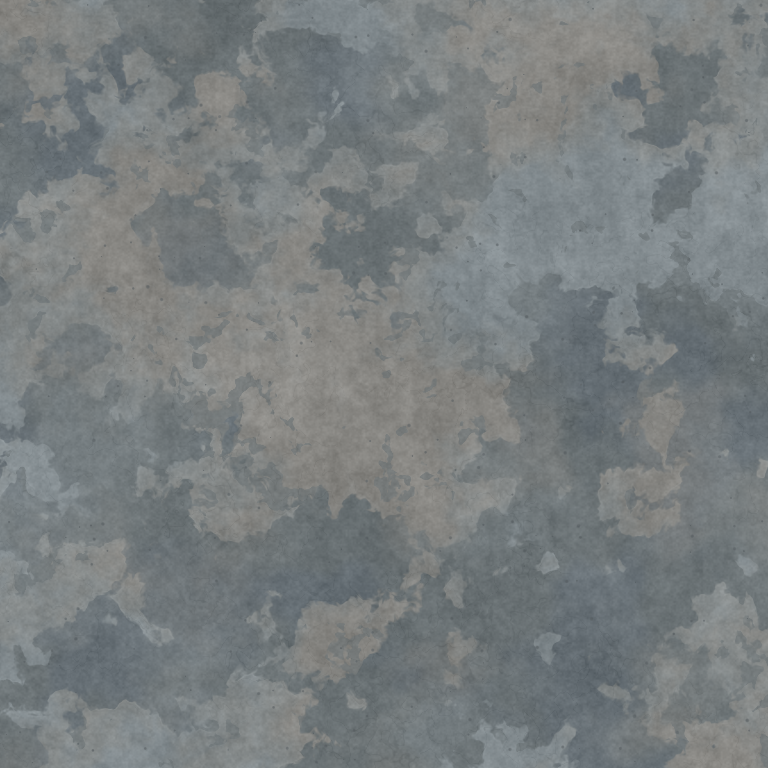
A Shadertoy shader for this texture:

```glsl
// Weathered blue-grey concrete: pale worn plaster with ragged darker patches.

const vec3 PALE_COOL   = vec3(0.512, 0.546, 0.562);
const vec3 PALE_GREY   = vec3(0.520, 0.538, 0.538);
const vec3 PALE_WARM   = vec3(0.538, 0.533, 0.517);
const vec3 PATCH_GREY  = vec3(0.420, 0.450, 0.460);
const vec3 PATCH_BLUE  = vec3(0.403, 0.438, 0.461);
const vec3 SPECK_COLOR = vec3(0.330, 0.355, 0.370);

const float PATCH_SCALE = 7.0;   // patches across the canvas
const float CHIP_SCALE  = 34.0;  // small flakes along their borders
const float PATCH_LEVEL = 0.553; // higher means fewer patches
const float EDGE_WIDTH  = 0.018;
const float RIM_LIGHT   = 0.022;
const float CLOUD_GAIN  = 0.12;
const float MOTTLE_GAIN = 0.12;
const float GRAIN_GAIN  = 0.062;
const float SPECK_CELLS = 55.0;
const float SPECK_SHARE = 0.10;

float hash(vec2 p) {
    return fract(sin(dot(p, vec2(127.1, 311.7))) * 43758.5453);
}

float valueNoise(vec2 p) {
    vec2 cell = floor(p);
    vec2 f = fract(p);
    f = f * f * (3.0 - 2.0 * f);
    float low  = mix(hash(cell), hash(cell + vec2(1.0, 0.0)), f.x);
    float high = mix(hash(cell + vec2(0.0, 1.0)), hash(cell + vec2(1.0, 1.0)), f.x);
    return mix(low, high, f.y);
}

// Layered noise; every octave is turned to hide the lattice.
float fbm(vec2 p, int octaves, float gain) {
    const mat2 TURN = mat2(1.6, 1.2, -1.2, 1.6);
    float sum = 0.0, weight = 1.0, total = 0.0;
    for (int i = 0; i < octaves; i++) {
        sum += weight * valueNoise(p);
        total += weight;
        weight *= gain;
        p = TURN * p + 17.3;
    }
    return sum / total;
}

// Small round pits, one at most in each grid cell.
float specks(vec2 uv) {
    vec2 p = uv * SPECK_CELLS;
    vec2 cell = floor(p);
    vec2 center = 0.25 + 0.5 * vec2(hash(cell + 3.1), hash(cell + 8.7));
    float radius = mix(0.04, 0.12, hash(cell + 5.3));
    float present = step(1.0 - SPECK_SHARE, hash(cell + 12.9));
    return present * (1.0 - smoothstep(radius * 0.4, radius * 1.6, length(fract(p) - center)));
}

void mainImage(out vec4 fragColor, in vec2 fragCoord) {
    vec2 uv = fragCoord / iResolution.y;

    // Bent coordinates give the patches their ragged outlines.
    vec2 bend = vec2(fbm(uv * 20.0 + 31.0, 4, 0.6), fbm(uv * 20.0 + 67.0, 4, 0.6)) - 0.5;
    vec2 p = uv + 0.035 * bend;

    float clouds = fbm(uv * 8.0 + 91.0, 6, 0.6) - 0.5;
    float mottle = fbm(uv * 55.0 + 11.0, 4, 0.7) - 0.5;
    float chips  = fbm(p * CHIP_SCALE + 43.0, 4, 0.55) - 0.5;

    // Pale ground drifting between cool, neutral and warm.
    float warmth = fbm(p * 4.6 + 53.0, 6, 0.6);
    vec3 color = mix(PALE_COOL, PALE_GREY, smoothstep(0.38, 0.52, warmth));
    color = mix(color, PALE_WARM, smoothstep(0.50, 0.66, warmth));
    color += CLOUD_GAIN * clouds + MOTTLE_GAIN * mottle;

    // Soft stains below the sharp patches.
    float field = fbm(p * PATCH_SCALE + 5.0, 6, 0.56) + 0.25 * chips;
    float stain = smoothstep(PATCH_LEVEL - 0.12, PATCH_LEVEL + 0.06, field);
    color = mix(color, PATCH_GREY, 0.22 * stain);

    // Broken light rim just outside the patches.
    float offset = field - PATCH_LEVEL;
    float rim = smoothstep(-0.050, -0.022, offset) * (1.0 - smoothstep(-0.018, 0.004, offset));
    color += RIM_LIGHT * rim * smoothstep(0.42, 0.62, valueNoise(uv * 22.0 + 29.0));

    // Sharp patches of uneven strength and hue.
    float patchMask = smoothstep(-EDGE_WIDTH, EDGE_WIDTH, offset);
    float strength = mix(0.50, 1.0, smoothstep(0.36, 0.58, fbm(uv * 9.0 + 73.0, 4, 0.5)));
    float blueness = smoothstep(0.44, 0.66, fbm(uv * 9.0 + 19.0, 4, 0.5));
    vec3 patchColor = mix(PATCH_GREY, PATCH_BLUE, blueness);
    patchColor += 0.09 * clouds + 0.8 * MOTTLE_GAIN * mottle;
    color = mix(color, patchColor, patchMask * strength);

    // Scattered dark flakes, gathered in loose groups.
    float group = fbm(uv * 6.5 + 37.0, 3, 0.5) - 0.5;
    float flakes = smoothstep(0.14, 0.18, chips + 0.45 * group);
    color = mix(color, PATCH_GREY, 0.6 * flakes * (1.0 - patchMask));

    // Faint broken crackle in some zones.
    float vein = abs(fbm(p * 38.0 + 83.0, 3, 0.6) - 0.5);
    float veinZone = smoothstep(0.46, 0.60, fbm(uv * 6.0 + 61.0, 4, 0.6));
    color -= 0.022 * veinZone * (1.0 - smoothstep(0.005, 0.030, vein));

    // Pits and fine grain.
    color = mix(color, SPECK_COLOR, 0.55 * specks(uv));
    float grain = 0.55 * valueNoise(uv * 230.0) + 0.45 * valueNoise(uv * 430.0 + 7.0) - 0.5;
    color += GRAIN_GAIN * grain;

    fragColor = vec4(color, 1.0);
}
```
